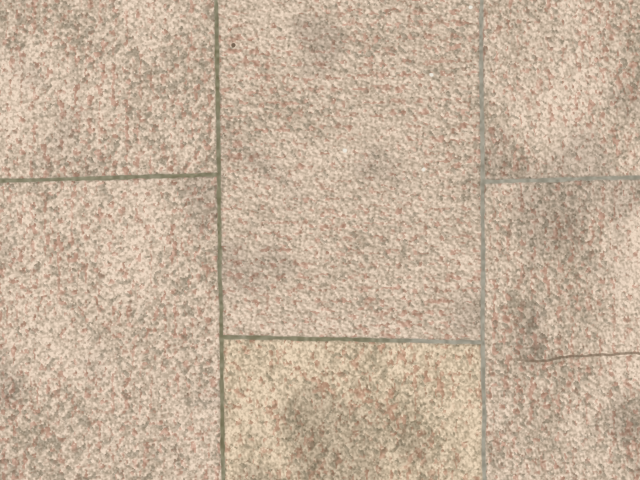
Give the GLSL for this texture, as a WebGL 1 fragment shader.

```glsl
precision highp float;
// Weathered sandstone paving: three columns of large staggered slabs with thin mossy joints.
// A skewed slab grid gives the joints; each slab layers noise for grain, rust pits laid in
// tooled rows, grey flecks and worn patches. Lengths are fractions of the canvas height.

uniform vec2 u_resolution;

// Layout
const float FIRST_JOINT = 0.465;    // x of the left upright joint at the bottom
const float JOINT_LEAN = 0.014;     // its drift to the left towards the top
const float COLUMN_WIDTH = 0.544;
const float COLUMN_SPREAD = 0.007;  // columns widen slightly towards the top
const float SLAB_HEIGHT = 0.80;
const vec2 JOINT_EVEN = vec2(0.2986, -0.012);  // height and rise across a column
const vec2 JOINT_ODD = vec2(0.621, 0.015);
const float JOINT_HALF = 0.0042;

// Surface
const float ROW_SPACING = 0.026;
const float SPECKLE_SCALE = 165.0;
const float BASE_TONE = 0.79;
const float GRIT_CELL = 0.19;
const float GRIT_CHANCE = 0.22;
const vec2 CRACK_START = vec2(1.03, 0.245);
const mat2 TURN = mat2(0.8, 0.6, -0.6, 0.8);  // keeps noise lattices off the axes

// Colours
const vec3 SHADE = vec3(0.59, 0.54, 0.46);
const vec3 CREAM = vec3(0.90, 0.835, 0.755);
const vec3 RUST = vec3(0.70, 0.53, 0.455);
const vec3 FLECK = vec3(0.57, 0.54, 0.47);
const vec3 MOSS = vec3(0.49, 0.47, 0.36);
const vec3 MORTAR = vec3(0.62, 0.60, 0.54);
const vec3 CRACK = vec3(0.46, 0.39, 0.32);
const vec3 PINK_TINT = vec3(1.01, 0.99, 0.985);
const vec3 OCHRE_TINT = vec3(1.005, 0.985, 0.945);

float hash(vec2 p) {
  return fract(sin(dot(p, vec2(127.1, 311.7))) * 43758.5453);
}

float noise(vec2 p) {
  vec2 i = floor(p), f = fract(p);
  f = f * f * (3.0 - 2.0 * f);
  return mix(mix(hash(i), hash(i + vec2(1.0, 0.0)), f.x),
             mix(hash(i + vec2(0.0, 1.0)), hash(i + 1.0), f.x), f.y);
}

float fbm(vec2 p) {
  float sum = 0.0, amp = 0.53;
  for (int i = 0; i < 4; i++) {
    sum += amp * noise(p);
    p = p * 2.03 + 13.7;
    amp *= 0.5;
  }
  return sum;
}

// Stone of one slab; grain.x runs across the tooled rows, grain.y along them.
vec3 stoneColor(vec2 p, vec2 slab, float turned, float ochre) {
  vec2 grain = mix(p, p.yx, turned) + slab * 5.3 + 11.0;
  float blotch = fbm(grain * vec2(8.0, 5.0));
  float streak = fbm(grain * vec2(42.0, 12.0));
  vec2 fine = TURN * grain * SPECKLE_SCALE;
  float speckle = noise(fine) - 0.5;
  float grit = noise(TURN * fine * 1.7 + 31.0) - 0.5;

  float tone = BASE_TONE - 0.05 * turned + 0.72 * speckle + 0.55 * grit;
  tone += 0.3 * (streak - 0.5) + mix(0.6, 0.25, turned) * (blotch - 0.5);
  vec3 color = mix(SHADE, CREAM, clamp(tone, -0.1, 1.08));

  // Ragged displacement breaks up the outlines of pits and flecks.
  vec2 ragged = grain + 0.006 * vec2(speckle, grit);

  // Rust pits gather along the rows and thin out on worn, pale patches.
  float phase = grain.x / ROW_SPACING + 1.2 * noise(grain * vec2(9.0, 4.0));
  float row = cos(6.28318 * phase);
  float pit = noise(ragged * vec2(140.0, 88.0) + 57.0) + 0.10 * row - 0.2 * grit;
  pit += 0.3 * (fbm(grain * 9.0 + 83.0) - 0.5) - 0.2 * (blotch - 0.5);
  color = mix(color, RUST + 0.2 * speckle, 0.6 * smoothstep(0.55, 0.95, pit));

  // Grey flecks cluster in the darker blotches.
  float fleck = noise(TURN * ragged * 105.0 + 19.0) + 0.6 * (0.5 - blotch) - 0.25 * speckle;
  color = mix(color, FLECK + 0.15 * grit, 0.55 * smoothstep(0.62, 0.98, fleck));

  // Soft stains
  float stain = smoothstep(0.56, 0.78, fbm(TURN * p * 7.0 + slab * 3.1 + 40.0));
  color *= 1.0 - 0.10 * stain;
  return color * mix(PINK_TINT, OCHRE_TINT, ochre);
}

void main() {
  vec2 p = gl_FragCoord.xy / u_resolution.y;
  float pixel = 1.0 / u_resolution.y;

  // Slab grid with slightly crooked joints
  vec2 bent = p + 0.003 * (vec2(noise(p * 14.0), noise(p * 14.0 + 50.0)) - 0.5);
  float width = COLUMN_WIDTH + COLUMN_SPREAD * bent.y;
  float u = (bent.x - FIRST_JOINT + JOINT_LEAN * bent.y) / width;
  float odd = mod(floor(u), 2.0);
  vec2 joint = mix(JOINT_EVEN, JOINT_ODD, odd);
  float v = (bent.y - joint.x - joint.y * fract(u)) / SLAB_HEIGHT;
  vec2 slab = floor(vec2(u, v));
  vec2 inner = 0.5 - abs(fract(vec2(u, v)) - 0.5);
  float edge = min(inner.x * width, inner.y * SLAB_HEIGHT);

  // One slab in four has its rows turned; the one below it is more ochre.
  float lower = mod(slab.y, 2.0);
  vec3 color = stoneColor(p, slab, (1.0 - odd) * (1.0 - lower), (1.0 - odd) * lower);

  // Hairline crack in the right column
  float run = p.x - CRACK_START.x;
  float crackY = CRACK_START.y + 0.055 * run + 0.018 * (fbm(vec2(p.x * 14.0, 3.0)) - 0.5);
  float crack = 1.0 - smoothstep(0.0008, 0.0012 + 1.5 * pixel, abs(p.y - crackY));
  color = mix(color, CRACK, 0.65 * crack * smoothstep(0.0, 0.09, run));

  // Scattered grit, pale chips or dark holes
  vec2 cell = floor(p / GRIT_CELL);
  vec2 center = (cell + 0.15 + 0.7 * vec2(hash(cell + 3.0), hash(cell + 9.0))) * GRIT_CELL;
  float radius = 0.0045 + 0.003 * (noise(p * 150.0) - 0.5);
  float chip = 1.0 - smoothstep(radius - pixel, radius + pixel, length(p - center));
  vec3 chipColor = mix(CRACK, vec3(0.93, 0.91, 0.86), step(0.35, hash(cell + 21.0)));
  color = mix(color, chipColor, chip * step(hash(cell + 5.0), GRIT_CHANCE));

  // Joints: mossy at the left, filled with paler mortar towards the right
  float lip = JOINT_HALF + 0.0024 * (noise(p * 75.0) - 0.5);
  float filling = smoothstep(0.65, 1.05, p.x) + 0.7 * (fbm(p * 16.0) - 0.5);
  vec3 jointColor = mix(MOSS, MORTAR, clamp(filling + 0.25, 0.0, 1.0));
  jointColor += 0.13 * (noise(p * 130.0) - 0.5);
  color *= 1.0 - 0.08 * (1.0 - smoothstep(lip, lip + 0.006, edge));
  color = mix(jointColor, color, smoothstep(lip - pixel, lip + pixel, edge));

  gl_FragColor = vec4(clamp(color, 0.0, 1.0), 1.0);
}
```
